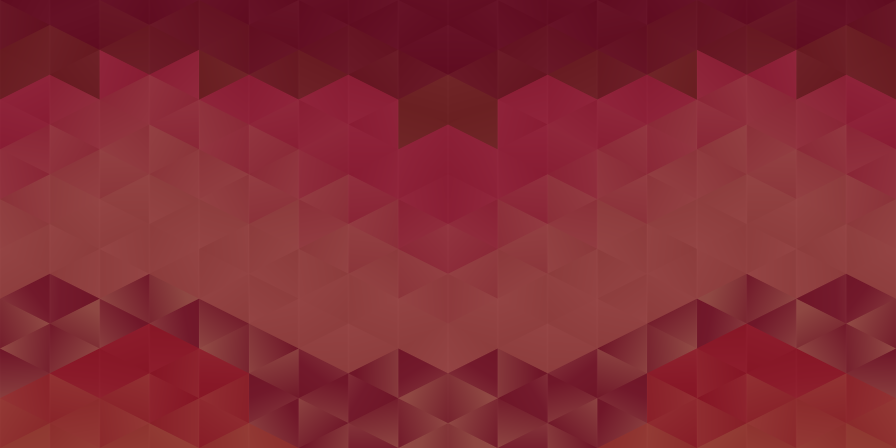
A Shadertoy shader for this background:

```glsl
// Mirrored wall of triangular facets in burgundy, crimson and clay.
// A sheared lattice gives each facet a centroid; its place picks a colour band,
// and a hashed direction adds a soft gradient across the facet.

float hash(vec2 p) {
    return fract(sin(dot(p, vec2(41.7, 113.3))) * 4371.5);
}

// Centroid of the facet holding p: columns one unit wide, diagonals of slope 1/2.
vec2 facetCentre(vec2 p) {
    float a = floor(p.y - 0.5 * p.x);
    float b = floor(p.y + 0.5 * p.x);
    float side = p.x < b - a ? -1.0 : 1.0;
    return vec2(b - a + side / 3.0, 0.5 * (a + b + 1.0));
}

// Top band: deep burgundy, browner towards its jagged lower edge.
vec3 burgundy(vec2 c, float rnd) {
    float t = (c.y - 0.08 * c.x) / 1.7 + 0.4 * (rnd - 0.5);
    return mix(vec3(0.39, 0.06, 0.14), vec3(0.43, 0.14, 0.14), clamp(t, 0.0, 1.0));
}

// Middle band: crimson chevrons fading down to clay.
vec3 crimsonToClay(vec2 c, float rnd, float shade) {
    float depth = c.y - 0.5 * abs(c.x - 3.0);
    float t = smoothstep(0.6, 3.7, depth + 0.7 * (rnd - 0.5) + 0.35 * shade);
    return mix(vec3(0.55, 0.125, 0.215), vec3(0.565, 0.25, 0.25), t);
}

// Lower band: strongly shaded plum facets, with a pale diamond on the axis.
vec3 plum(vec2 c, float rnd, float shade) {
    float t = 0.38 + 0.7 * (rnd - 0.5) + 0.8 * shade - 0.12 * max(c.y - 7.0, 0.0);
    t += 0.45 * step(8.5, c.x);
    t -= 0.5 * step(c.x, 1.5) * step(c.y, 6.2);
    return mix(vec3(0.45, 0.10, 0.17), vec3(0.55, 0.27, 0.25), clamp(t, 0.0, 1.0));
}

// Bottom hills: scarlet turning to rust near the floor and the sides.
vec3 scarlet(vec2 c, float rnd, float shade) {
    float t = (c.y - 7.3) / 2.0 + 0.06 * (2.0 - c.x) + 0.5 * (rnd - 0.5) + 0.25 * shade;
    return mix(vec3(0.54, 0.10, 0.16), vec3(0.57, 0.23, 0.20), clamp(t, 0.0, 1.0));
}

// p.x runs from the side (0) to the axis (9), p.y from the top (0) to the floor (9).
vec3 paint(vec2 p) {
    vec2 c = facetCentre(p);
    float rnd = hash(c);
    float angle = 6.2832 * hash(c + 7.1);
    float shade = dot(p - c, vec2(cos(angle), sin(angle)));

    // Band edges, one height per column
    float topEdge[9] = float[9](1.75, 1.75, 1.25, 1.25, 1.75, 1.75, 1.75, 1.75, 2.75);
    int column = int(clamp(floor(p.x), 0.0, 8.0));
    float plumEdge = 5.75 + 0.5 * clamp(float(column) - 3.0, 0.0, 3.0);
    float hillEdge = 6.5 + 0.5 * abs(c.x - 3.0) + 0.8 * step(5.0, c.x);

    vec3 color = crimsonToClay(c, rnd, shade);
    if (c.y < topEdge[column]) color = burgundy(c, rnd);
    if (c.y > plumEdge) color = plum(c, rnd, shade);
    if (c.y > hillEdge && c.x < 6.0) color = scarlet(c, rnd, shade);

    // Faint facet gradient and pale column seams
    color += 0.025 * shade;
    float seam = abs(fract(p.x + 0.5) - 0.5);
    return color + 0.012 * smoothstep(0.03, 0.0, seam);
}

void mainImage(out vec4 fragColor, in vec2 fragCoord) {
    // Average a 3 x 3 grid of samples to smooth the edges
    vec3 sum = vec3(0.0);
    for (int i = 0; i < 9; i++) {
        vec2 offset = (vec2(i % 3, i / 3) - 1.0) / 3.0;
        vec2 uv = (fragCoord + offset) / iResolution.xy;
        sum += paint(9.0 * vec2(1.0 - abs(2.0 * uv.x - 1.0), 1.0 - uv.y));
    }
    fragColor = vec4(sum / 9.0, 1.0);
}
```
